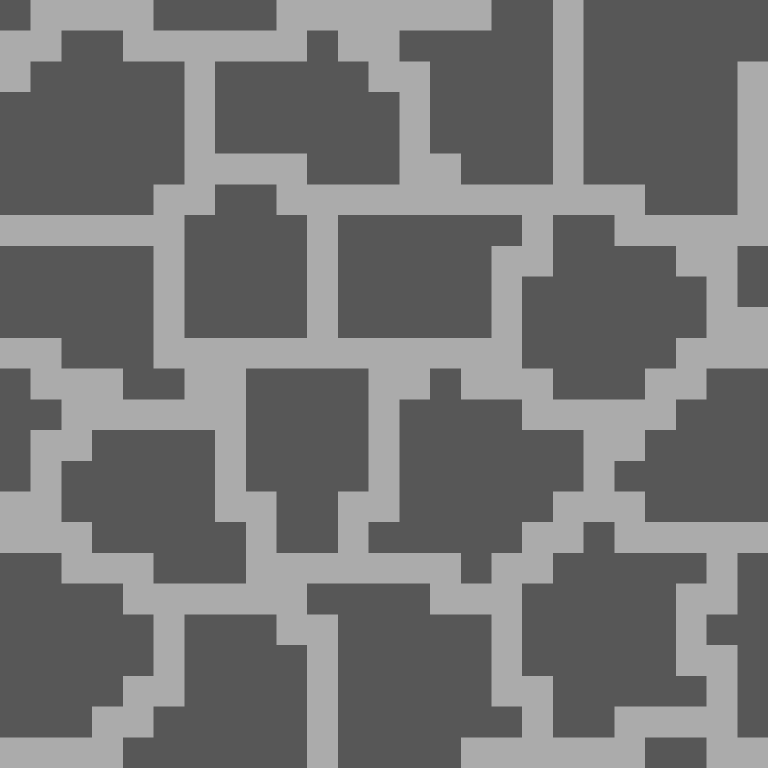
A Shadertoy shader for this texture:

```glsl
// Blocky cobblestone: dark stones parted by light mortar on a 25 x 25 grid.
// Each block belongs to the nearest stone of a staggered, jittered 4 x 4 layout
// that wraps around; blocks whose neighbours belong elsewhere become mortar.

const float BLOCKS = 25.0;
const float STONES = 4.0;

// Sineless hash of a lattice point
vec2 hash22(vec2 p) {
    vec3 q = fract(p.xyx * vec3(0.1031, 0.1030, 0.0973));
    q += dot(q, q.yzx + 33.33);
    return fract((q.xx + q.yz) * q.zy);
}

// Smooth two-channel noise in 0..1 that repeats every 'period' units
vec2 wrappedNoise(vec2 p, float period) {
    vec2 i = floor(p), f = fract(p);
    f = f * f * (3.0 - 2.0 * f);
    vec2 a = hash22(mod(i, period) + 61.0);
    vec2 b = hash22(mod(i + vec2(1, 0), period) + 61.0);
    vec2 c = hash22(mod(i + vec2(0, 1), period) + 61.0);
    vec2 d = hash22(mod(i + vec2(1, 1), period) + 61.0);
    return mix(mix(a, b, f.x), mix(c, d, f.x), f.y);
}

// Index of the stone that owns a block
float stoneAt(vec2 block) {
    vec2 tile = (block + 0.5) / BLOCKS;
    vec2 p = tile * STONES + 0.26 * (wrappedNoise(tile * 10.0, 10.0) - 0.5);
    vec2 base = floor(p);
    float nearest = 1e9, owner = 0.0;
    for (int y = -1; y <= 1; y++)
    for (int x = -1; x <= 1; x++) {
        vec2 cell = base + vec2(x, y);
        vec2 id = mod(cell, STONES);
        float stagger = 0.5 * mod(id.y, 2.0) - 0.25;
        vec2 jitter = (hash22(id + 17.0) - 0.5) * vec2(0.46, 0.7);
        vec2 away = abs(cell + 0.5 + vec2(stagger, 0.0) + jitter - p);
        away.y *= 1.1;
        float dist = dot(away * away, away);
        if (dist < nearest) {
            nearest = dist;
            owner = id.x + STONES * id.y;
        }
    }
    return owner;
}

// 1 on mortar blocks, 0 on stone; the diagonal test keeps the steps connected
float mortarAt(vec2 block) {
    float own = stoneAt(block);
    bool edge = own != stoneAt(block + vec2(1, 0))
             || own != stoneAt(block + vec2(0, 1))
             || own != stoneAt(block + vec2(1, 1));
    return edge ? 1.0 : 0.0;
}

void mainImage(out vec4 fragColor, in vec2 fragCoord) {
    // Four samples per pixel soften the block edges
    float mortar = 0.0;
    for (int i = 0; i < 4; i++) {
        vec2 offset = vec2(i % 2, i / 2) * 0.5 - 0.25;
        vec2 uv = (fragCoord + offset) / iResolution.y;
        mortar += 0.25 * mortarAt(floor(uv * BLOCKS));
    }

    vec3 stoneColor = vec3(0.34);
    vec3 mortarColor = vec3(0.67);
    fragColor = vec4(mix(stoneColor, mortarColor, mortar), 1.0);
}
```
